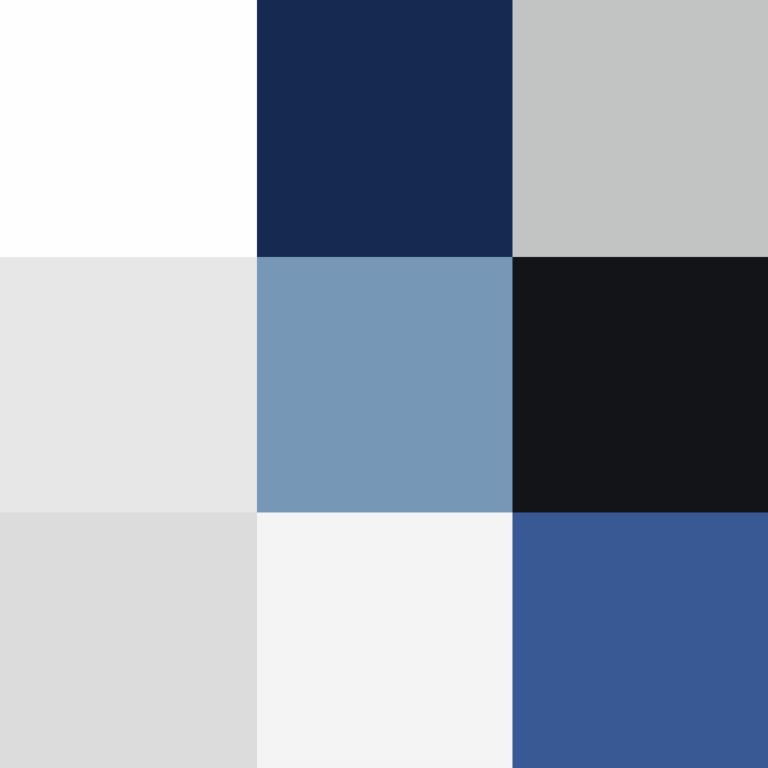
Give the GLSL for this pattern, as a three.js fragment shader.

```glsl
// A three by three board of flat swatches: whites, greys, blues and near-black.
// Each row blends its three colours across two soft column edges, and the
// rows are then blended upward across two soft row edges.
varying vec2 vUv;

// Antialiased step, with a width in canvas units
float softEdge(float edge, float x) {
  return smoothstep(edge - 0.001, edge + 0.001, x);
}

// Three colours side by side, from left to right
vec3 swatchRow(vec3 left, vec3 middle, vec3 right, float x) {
  vec3 color = mix(left, middle, softEdge(0.3346, x));
  return mix(color, right, softEdge(0.6673, x));
}

void main() {
  // Bottom: silver, off-white, royal blue
  vec3 bottomRow = swatchRow(vec3(0.863), vec3(0.955), vec3(0.220, 0.350, 0.576), vUv.x);

  // Centre: pale grey, steel blue, near-black
  vec3 centreRow = swatchRow(vec3(0.906), vec3(0.463, 0.596, 0.714), vec3(0.075, 0.080, 0.096), vUv.x);

  // Top: white, navy, cool grey
  vec3 topRow = swatchRow(vec3(0.998), vec3(0.088, 0.161, 0.315), vec3(0.759, 0.769, 0.763), vUv.x);

  // Stack the rows from the lower edge up
  vec3 color = mix(bottomRow, centreRow, softEdge(0.3327, vUv.y));
  color = mix(color, topRow, softEdge(0.6654, vUv.y));
  gl_FragColor = vec4(color, 1.0);
}
```
